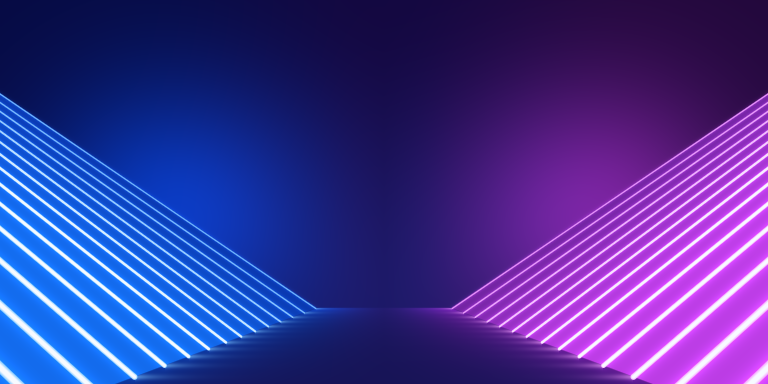
A WebGL 2 fragment shader for this background:

```glsl
#version 300 es
precision highp float;
// Two mirrored walls of slanted neon tubes, blue on the left and violet on
// the right, receding to a dark floor. Each tube is a distance to a ray whose
// foot follows a perspective spacing formula; soft glows fill the backdrop.
#define TUBES 14
#define FAR_FOOT 0.1745
#define FLOOR_TOP 0.198
#define CORE_WIDTH 0.0155
#define HALO_GAIN 0.42
#define STREAK_GAIN 0.65

uniform vec2 u_resolution;
out vec4 outColor;

// Height of the wall's foot at distance d from the centre line.
float footHeight(float d) {
    return 0.264 - 0.378 * d;
}

// Steepness of a tube whose foot is at distance d.
float tubeSlope(float d) {
    return 0.609 + 0.3955 * d;
}

// Distance of the k-th foot from the centre, nearest tube first.
float footDistance(float k) {
    return 0.547 - 0.0286 * k + 0.335 * exp(-0.37 * k);
}

float gaussian(vec2 v) {
    return exp(-dot(v, v));
}

vec3 backdrop(vec2 p, float side) {
    vec3 middle = mix(vec3(0.10, 0.09, 0.38), vec3(0.075, 0.03, 0.25),
                      smoothstep(0.15, 1.0, p.y));
    vec3 outer = mix(vec3(0.025, 0.04, 0.26), vec3(0.13, 0.03, 0.23), side);
    vec3 glow = mix(vec3(0.01, 0.19, 0.50), vec3(0.36, 0.11, 0.40), side);
    vec3 col = mix(middle, outer, smoothstep(0.0, 0.7, p.x));
    return col + glow * gaussian((p - vec2(0.55, 0.44)) / vec2(0.36, 0.34));
}

vec3 floorColor(vec2 p, float side) {
    vec3 dark = vec3(0.085, 0.075, 0.33);
    vec3 lit = mix(vec3(0.04, 0.23, 0.66), vec3(0.43, 0.11, 0.62), side);
    float edge = (0.264 - p.y) / 0.378 - p.x;
    vec3 col = mix(dark, lit, 0.85 * exp(-max(edge, 0.0) * 5.0));
    // Faint sheen along the far rim of the floor.
    float rim = exp(-abs(p.y - FLOOR_TOP) * 70.0) * smoothstep(0.0, 0.17, p.x);
    return col + lit * 0.3 * rim;
}

void main() {
    float px = 1.0 / u_resolution.y;
    vec2 uv = gl_FragCoord.xy * px;
    float offset = uv.x - 0.5 * u_resolution.x * px;
    vec2 p = vec2(abs(offset), uv.y);
    float side = smoothstep(-0.22, 0.22, offset);

    // Backdrop and floor.
    vec3 col = backdrop(p, side);
    float below = 1.0 - smoothstep(-px, px, p.y - FLOOR_TOP);
    float inside = 1.0 - smoothstep(-px, px, p.y - footHeight(p.x));
    float onFloor = below * inside;
    col = mix(col, floorColor(p, side), onFloor);

    // Lit wall between the farthest tube and the floor.
    float depth = FLOOR_TOP + tubeSlope(FAR_FOOT) * (p.x - FAR_FOOT) - p.y;
    float wall = smoothstep(-px, px, depth) * (1.0 - inside);
    vec3 wallDim = mix(vec3(0.03, 0.18, 0.64), vec3(0.39, 0.12, 0.58), side);
    vec3 wallLit = mix(vec3(0.07, 0.41, 0.91), vec3(0.72, 0.23, 0.88), side);
    col = mix(col, mix(wallDim, wallLit, smoothstep(-0.1, 0.35, depth)), wall);

    // Tubes with halos, and the streaks their feet cast on the floor.
    vec3 haloTint = mix(vec3(0.15, 0.50, 0.95), vec3(0.85, 0.35, 0.95), side);
    vec3 coreTint = mix(vec3(0.50, 0.78, 1.0), vec3(0.96, 0.64, 1.0), side);
    float halo = 0.0;
    float streak = 0.0;
    vec2 core = vec2(0.0);
    for (int i = 0; i < TUBES; i++) {
        float d = footDistance(float(i));
        vec2 foot = vec2(d, footHeight(d));
        vec2 dir = normalize(vec2(1.0, tubeSlope(d)));
        vec2 rel = p - foot;
        float r = length(rel - dir * max(dot(rel, dir), 0.0));
        float width = 0.0012 + CORE_WIDTH * d * d;
        float cover = clamp((width - r) / px + 0.5, 0.0, 1.0);
        float heart = 1.0 - smoothstep(0.3 * width, width + 0.5 * px, r);
        core = max(core, vec2(cover, heart * smoothstep(0.12, 0.5, d)));
        halo += exp(-r / (width * 1.3 + 0.001)) * (0.5 + 0.7 * d);

        float reach = max(-rel.x, 0.0) / (0.15 * d + 0.005);
        float spread = rel.y / (0.009 * d + 0.0015);
        streak += exp(-reach * 1.8 - spread * spread) * step(rel.x, 0.0);
    }
    col += haloTint * HALO_GAIN * min(halo, 1.3) * (1.0 - 0.6 * onFloor);
    col = mix(col, coreTint, min(streak, 1.0) * STREAK_GAIN * onFloor);
    float coreFade = mix(0.8, 1.0, smoothstep(0.0, 0.2, depth));
    col = mix(col, mix(coreTint, vec3(0.97, 0.98, 1.0), core.y), core.x * coreFade);

    outColor = vec4(clamp(col, 0.0, 1.0), 1.0);
}
```
